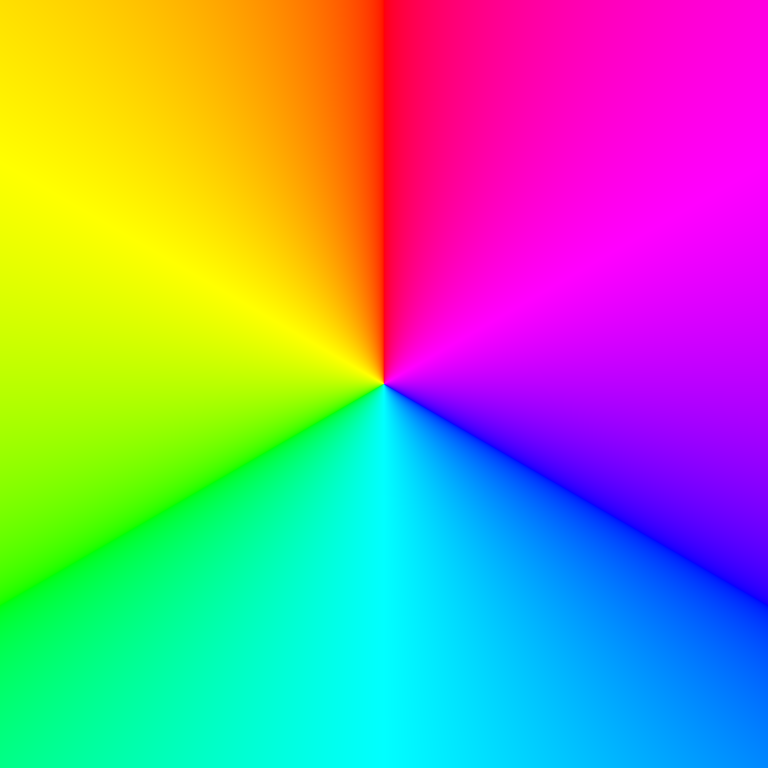
This background is drawn by a Shadertoy shader. Its source:

```glsl
#define CENTER vec2(0.5)
#define GAMMA 2.2
#define SAMPLES 2

const float TAU = 6.2831853;

// Fully saturated hue: 0 is red, 1/3 green, 2/3 blue
vec3 hueToLinear(float hue) {
    vec3 wheel = fract(hue + vec3(0.0, 2.0, 1.0) / 3.0);
    return clamp(abs(wheel * 6.0 - 3.0) - 1.0, 0.0, 1.0);
}

// Hue turns counterclockwise, starting straight up
vec3 colorWheel(vec2 offset) {
    float turn = atan(-offset.x, offset.y) / TAU;
    return pow(hueToLinear(turn), vec3(1.0 / GAMMA));
}

void mainImage(out vec4 fragColor, in vec2 fragCoord) {
    vec2 center = CENTER * iResolution.xy;
    float scale = min(iResolution.x, iResolution.y);

    // Average subpixel samples to smooth the seams and the hub
    vec3 color = vec3(0.0);
    for (int j = 0; j < SAMPLES; j++) {
        for (int i = 0; i < SAMPLES; i++) {
            vec2 jitter = (vec2(i, j) + 0.5) / float(SAMPLES) - 0.5;
            color += colorWheel((fragCoord + jitter - center) / scale);
        }
    }
    fragColor = vec4(color / float(SAMPLES * SAMPLES), 1.0);
}
```
